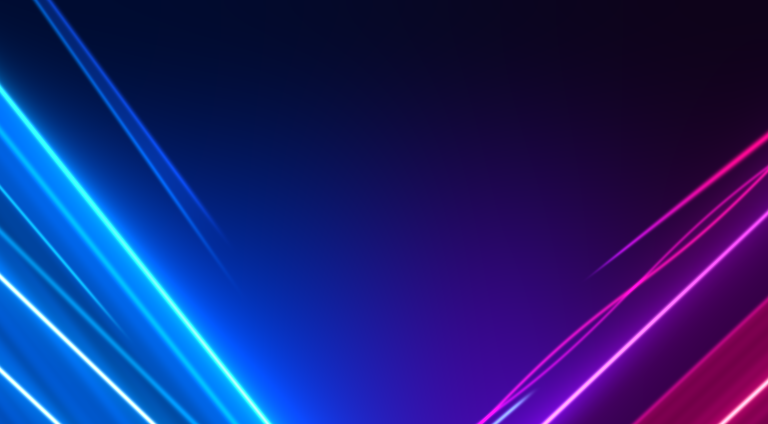
Give the GLSL for this background, as a Shadertoy shader.

```glsl
// Neon light beams converging from both sides over a dark blue to violet gradient.

// Signed distance to the line through a and b (positive toward the centre).
float lineDist(vec2 p, vec2 a, vec2 b) {
    vec2 dir = normalize(b - a);
    return dir.x * (p.y - a.y) - dir.y * (p.x - a.x);
}

// Soft-edged beam of half width w.
float beam(float d, float w) {
    return exp(-d * d / (w * w));
}

float halo(float d, float reach) {
    return exp(-abs(d) / reach);
}

float slope(float i) {
    return fract(sin(i * 127.1) * 437.58) * 2.0 - 1.0;
}

// One-dimensional gradient noise, used for streaks parallel to the beams.
float gradientNoise(float x) {
    float i = floor(x), f = x - i;
    return mix(slope(i) * f, slope(i + 1.0) * (f - 1.0), f * f * (3.0 - 2.0 * f));
}

vec3 backdrop(vec2 p) {
    vec3 top = mix(vec3(0.0, 0.045, 0.19), vec3(0.055, 0.01, 0.1), smoothstep(0.2, 1.8, p.x));
    vec3 bottom = mix(vec3(0.01, 0.2, 0.82), vec3(0.26, 0.03, 0.64), smoothstep(0.55, 1.2, p.x));
    bottom = mix(bottom, vec3(0.24, 0.0, 0.3), smoothstep(1.15, 1.75, p.x));
    return mix(bottom, top, smoothstep(-0.1, 1.0, p.y));
}

vec3 blueSide(vec3 col, vec2 p) {
    float bright = lineDist(p, vec2(0.0, 0.791), vec2(0.635, 0.0));
    float second = lineDist(p, vec2(0.0, 0.692), vec2(0.557, 0.0));
    float thin = lineDist(p, vec2(0.0, 0.559), vec2(0.26, 0.254));
    float broad = lineDist(p, vec2(0.0, 0.455), vec2(0.462, 0.0));
    float white = lineDist(p, vec2(0.0, 0.348), vec2(0.363, 0.0));
    float corner = lineDist(p, vec2(0.0, 0.128), vec2(0.137, 0.0));

    // Lit panel with streaks, and the glow spilling out of it
    vec3 panel = vec3(0.0, 0.31, 0.76) * (1.0 + 0.3 * gradientNoise(bright * 32.0));
    panel *= 1.0 - 0.3 * beam(thin + 0.035, 0.05);
    col = mix(col, panel, smoothstep(0.02, -0.04, bright));
    col += vec3(0.0, 0.27, 0.5) * halo(bright, 0.085) * smoothstep(1.1, 0.45, p.y);

    // Beams
    col += vec3(0.0, 0.35, 0.4) * halo(bright, 0.018);
    col += vec3(0.25, 0.6, 0.35) * beam(bright, 0.0065);
    col += vec3(0.5, 0.3, 0.1) * beam(bright, 0.004) * smoothstep(0.7, 0.0, p.y);
    col += vec3(0.0, 0.3, 0.3) * beam(second, 0.008);
    col += vec3(0.05, 0.45, 0.3) * beam(thin, 0.004) * smoothstep(0.18, 0.35, p.y);
    col += vec3(0.0, 0.3, 0.3) * beam(broad, 0.007);
    col += vec3(0.0, 0.2, 0.2) * (halo(white, 0.03) + halo(corner, 0.025));
    col += vec3(1.0, 0.7, 0.4) * (beam(white, 0.0055) + beam(corner, 0.0055));

    // Faint pair of streaks fading out above the panel
    float outer = lineDist(p, vec2(0.118, 1.0), vec2(0.552, 0.412));
    float inner = lineDist(p, vec2(0.083, 1.0), vec2(0.58, 0.294));
    float band = smoothstep(0.004, -0.003, outer) * smoothstep(-0.003, 0.004, inner);
    col += vec3(0.01, 0.09, 0.24) * band * smoothstep(0.39, 0.65, p.y);
    col += vec3(0.03, 0.13, 0.38) * beam(outer, 0.006) * smoothstep(0.4, 0.6, p.y);
    col += vec3(0.0, 0.24, 0.42) * beam(inner, 0.005) * smoothstep(0.28, 0.6, p.y);
    return col;
}

vec3 pinkSide(vec3 col, vec2 p) {
    float upper = lineDist(p, vec2(1.393, 0.344), vec2(1.82, 0.68));
    float strand = lineDist(p, vec2(1.137, 0.0), vec2(1.82, 0.602));
    float violet = lineDist(p, vec2(1.291, 0.0), vec2(1.82, 0.498));
    float red = lineDist(p, vec2(1.505, 0.0), vec2(1.82, 0.294));
    float corner = lineDist(p, vec2(1.711, 0.0), vec2(1.82, 0.1));
    float rightward = smoothstep(1.35, 1.8, p.x);

    // Panels and glows
    col = mix(col, vec3(0.2, 0.0, 0.27), 0.8 * smoothstep(0.01, -0.08, violet));
    vec3 crimson = vec3(0.46, 0.0, 0.29) * (1.0 + 0.35 * gradientNoise(red * 45.0));
    col = mix(col, crimson, smoothstep(0.004, -0.012, red));
    col += vec3(0.24, 0.0, 0.32) * halo(violet, 0.045);
    col += vec3(0.12, 0.0, 0.1) * halo(strand, 0.05) * rightward;

    // Upper streak, then a pair of strands that cross gently
    vec3 pink = mix(vec3(0.45, 0.05, 0.6), vec3(0.85, 0.02, 0.38), rightward);
    col += pink * beam(upper, mix(0.003, 0.008, rightward)) * smoothstep(0.33, 0.42, p.y);
    float sway = 0.011 * sin(p.x * 9.0 - 10.4);
    col += vec3(0.6, 0.04, 0.3) * beam(strand - sway, 0.0045);
    col += vec3(0.45, 0.02, 0.28) * beam(strand + sway, 0.004);

    // Bright beams
    col += mix(vec3(0.8, 0.7, 0.5), vec3(0.6, 0.3, 0.5), rightward) * beam(violet, 0.0055);
    col += vec3(0.45, 0.02, 0.2) * beam(red, 0.006);
    col += vec3(0.3, 0.0, 0.15) * halo(corner, 0.025);
    col += vec3(0.6, 0.85, 0.55) * beam(corner, 0.006);
    float spark = lineDist(p, vec2(1.173, 0.0), vec2(1.256, 0.071));
    col += vec3(0.35, 0.7, 0.5) * beam(spark, 0.005) * smoothstep(0.09, 0.03, p.y);
    return col;
}

void mainImage(out vec4 fragColor, in vec2 fragCoord) {
    vec2 p = fragCoord / iResolution.xy * vec2(1.82, 1.0);
    vec3 col = pinkSide(blueSide(backdrop(p), p), p);
    fragColor = vec4(clamp(col, 0.0, 1.0), 1.0);
}
```
